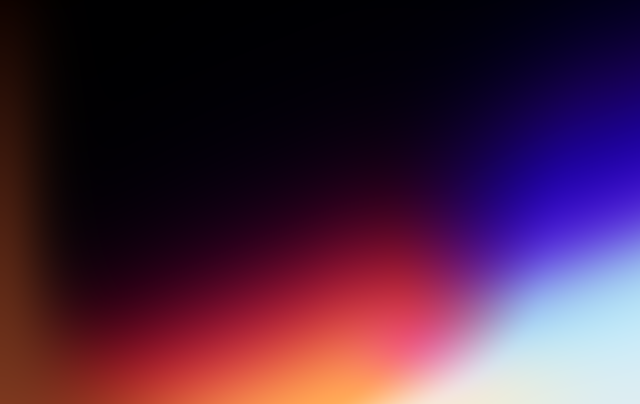
A WebGL 1 fragment shader for this background:

```glsl
precision highp float;
// Soft blurred gradient: ember glow below, violet to icy light on the right, amber left edge.

uniform vec2 u_resolution;

// Per-channel S-curve ramp: each channel rises around its own centre.
vec3 ramp(float h, vec3 peak, vec3 centre, vec3 steepness) {
  return peak / (1.0 + exp(-(h - centre) * steepness));
}

float bell(float d) {
  return exp(-d * d);
}

void main() {
  vec2 uv = gl_FragCoord.xy / u_resolution;
  float x = uv.x;
  float depth = 1.0 - uv.y;

  // Warm side: black through crimson to orange, tilted upward to the right.
  float bend = max(x - 0.5, 0.0);
  float warmDepth = depth + 0.65 * (x - 0.52) - 2.4 * bend * bend;
  vec3 warm = ramp(warmDepth, vec3(1.05, 0.8, 0.42), vec3(0.67, 0.85, 0.72), vec3(10.0, 12.0, 5.0));
  warm.g = max(warm.g - 0.012, 0.0);
  warm.b *= mix(0.5, 1.0, smoothstep(0.0, 0.4, x));

  // Cool side: midnight through indigo and violet to pale cyan.
  float coolDepth = depth + 0.55 * (x - 0.911);
  vec3 cool = ramp(coolDepth, vec3(0.85, 0.93, 1.0), vec3(0.62, 0.645, 0.33), vec3(9.0, 18.0, 7.0));
  cool.r += 0.06 * bell((coolDepth - 0.25) / 0.15);

  // Cream light along the bottom of the cool side.
  float cream = smoothstep(0.78, 1.0, depth) * (1.0 - 0.75 * smoothstep(0.65, 1.0, x));
  cool = mix(cool, vec3(0.97, 0.93, 0.82), cream);

  // Curved seam between the sides, tighter toward the bottom.
  float sink = max(depth - 0.76, 0.0);
  float seam = 0.735 - 2.3 * sink * sink;
  float spread = mix(0.22, 0.085, depth);
  vec3 color = mix(warm, cool, smoothstep(seam - spread, seam + spread, x));

  // Pink bloom on the seam.
  color += vec3(0.0, -0.13, 0.18) * bell(length((uv - vec2(0.655, 0.13)) / vec2(0.09, 0.1)));

  // Amber edge that widens at the lower left.
  vec3 amber = vec3(0.06, 0.01, 0.0) + vec3(0.43, 0.21, 0.12) * depth;
  color = mix(color, amber, bell(x / (0.07 + 0.13 * pow(depth, 6.0))));

  gl_FragColor = vec4(clamp(color, 0.0, 1.0), 1.0);
}
```
